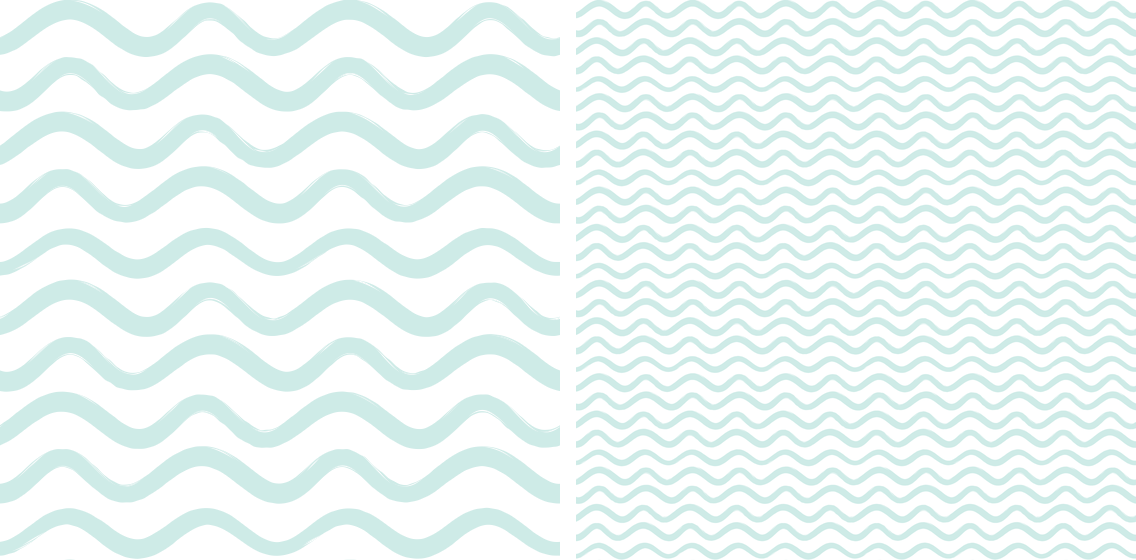
Left, the tile; right, the same tile 3 across and 3 down.
Reproduce this pattern procedurally as a Shadertoy shader.

```glsl
// Rows of hand-painted pale mint waves on white, ten down and four crests across.
// Each row is a warped cosine band of varying width; dry-brush hairlines and
// rough edges are laid out in coordinates along and across the stroke.

const float TAU = 6.2831853;

float hash(vec2 p) {
    return fract(sin(dot(p, vec2(127.1, 311.7))) * 43758.5453);
}

// Value noise along x that wraps after the given number of cells
float wrapNoise(float x, float cells, float seed) {
    float i = floor(x), f = fract(x);
    f = f * f * (3.0 - 2.0 * f);
    return mix(hash(vec2(mod(i, cells), seed)),
               hash(vec2(mod(i + 1.0, cells), seed)), f);
}

float cover(float d, float pixel) {
    return clamp(d / pixel + 0.5, 0.0, 1.0);
}

// Tapered bristle gap; t runs from -1 to 1 along it, d is the offset across it
float hairline(float t, float d, float thickness, float pixel) {
    float w = thickness * max(0.0, 1.0 - t * t);
    return cover(w - abs(d), pixel) * min(1.0, 2.0 * w / pixel);
}

// Bare streaks where the brush ran dry
float dryStreaks(float u, float v, float halfWidth, float row, bool plain, float pixel) {
    // centre along the stroke, half length, side of the stroke, tilt
    vec4 spots[6] = vec4[6](
        vec4(0.51, 0.075, -1.0, 0.000),
        vec4(0.62, 0.070, 1.0, -0.006),
        vec4(0.73, 0.050, 1.0, 0.002),
        vec4(0.07, 0.060, 1.0, -0.003),
        vec4(0.40, 0.050, 1.0, 0.003),
        vec4(0.86, 0.055, -1.0, 0.004));
    float bare = 0.0;
    for (int k = 0; k < 6; k++) {
        if (plain != (k == 5)) continue;
        vec4 s = spots[k];
        float along = u - s.x + 0.5;
        float column = mod(floor(along), 2.0);
        for (int j = 0; j < 2; j++) {
            vec2 seed = vec2(row + 10.0 * column, float(k * 2 + j));
            float shift = (hash(seed) - 0.5) * 0.05;
            float inset = 0.0025 + 0.0045 * hash(seed + 31.0);
            float t = (fract(along) - 0.5 - shift) / (s.y * (0.5 + 0.5 * hash(seed + 57.0)));
            float d = s.z * v - (halfWidth - inset + s.w * t);
            bare = max(bare, hairline(t, d, 0.0008 + 0.0012 * hash(seed + 83.0), pixel));
        }
    }
    return bare;
}

// Coverage of one painted row; p spans two units each way, with y downward
float brushWave(vec2 p, float row, float pixel) {
    float kind = mod(row, 5.0);
    bool plain = kind > 3.5;
    float crest = plain ? 0.24 : 0.25 + 0.5 * mod(kind, 2.0) - 0.028 * step(2.0, kind);
    float u = p.x - crest;

    // Uneven crests: long fall after the heavy crest, short after the dry one
    float warp = plain ? 0.0 : 0.023;
    float amplitude = plain ? 0.058 : 0.065;
    float phase = 2.0 * TAU * (u - warp * sin(TAU * u));
    float lean = plain ? 0.0 : 0.003 * cos(TAU * u);
    float middle = (row + 0.5) * 0.2 + 0.0025 * cos(0.5 * TAU * kind);
    float centre = middle - amplitude * cos(phase) - lean;
    float slope = 2.0 * TAU * amplitude * sin(phase) * (1.0 - warp * TAU * cos(TAU * u));
    float v = (centre - p.y) / sqrt(1.0 + slope * slope);

    float halfWidth = plain ? 0.0295 + 0.005 * cos(TAU * (u - 0.27))
                            : 0.0337 + 0.0028 * cos(TAU * (u - 0.13));

    // Edge roughness, stronger on the dry half of the stroke
    float wrappedRow = mod(row, 10.0);
    float dry = plain ? 0.2 : smoothstep(0.2, 1.0, cos(TAU * (u - 0.64)));
    float rough = wrapNoise(u * 48.0, 96.0, wrappedRow + (v > 0.0 ? 20.0 : 40.0)) - 0.5;
    float edge = halfWidth + rough * mix(0.0012, 0.0035, dry);

    float ink = cover(edge - abs(v), pixel);
    return ink * (1.0 - dryStreaks(u, v, halfWidth, wrappedRow, plain, pixel));
}

void mainImage(out vec4 fragColor, in vec2 fragCoord) {
    vec2 uv = fragCoord / iResolution.xy;
    vec2 p = 2.0 * vec2(uv.x, 1.0 - uv.y);
    float pixel = 2.0 / iResolution.y;

    // Neighbouring rows reach into each other's bands
    float nearest = floor(p.y / 0.2);
    float ink = 0.0;
    for (int i = -1; i <= 1; i++) {
        ink = max(ink, brushWave(p, nearest + float(i), pixel));
    }
    fragColor = vec4(mix(vec3(1.0), vec3(0.808, 0.92, 0.906), ink), 1.0);
}
```
